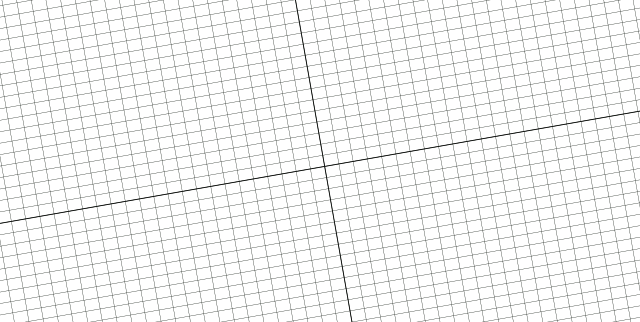
Reproduce this pattern procedurally as a Shadertoy shader.

```glsl
// Tilted ruled grid: hairline rectangular cells crossed by two heavier axes.
// The plane is rotated about the axis crossing, repeated with fract, and each
// line is drawn by its exact box coverage so hairlines stay smooth and even.

#define TILT_DEGREES 9.95
#define CROSSING vec2(0.5073, 0.2431)      // in canvas widths
#define CELL_SIZE vec2(0.02259, 0.01763)   // in canvas widths
#define HAIRLINE_WIDTH 0.00053
#define AXIS_WIDTH 0.0014
#define PAPER_COLOR vec3(1.0)
#define HAIRLINE_COLOR vec3(0.08, 0.11, 0.08)
#define AXIS_COLOR vec3(0.03, 0.04, 0.03)

// Share of a pixel-wide box covered by a line, on each coordinate.
vec2 lineCoverage(vec2 dist, float width, float pixel) {
    vec2 upper = min(dist + 0.5 * pixel, vec2(0.5 * width));
    vec2 lower = max(dist - 0.5 * pixel, vec2(-0.5 * width));
    return clamp((upper - lower) / pixel, 0.0, 1.0);
}

// Joins the coverage of two crossing lines.
float crossLines(vec2 coverage) {
    return 1.0 - (1.0 - coverage.x) * (1.0 - coverage.y);
}

void mainImage(out vec4 fragColor, in vec2 fragCoord) {
    float pixel = 1.0 / iResolution.x;

    // Rotate into the frame of the axes.
    float angle = radians(TILT_DEGREES);
    vec2 along = vec2(cos(angle), sin(angle));
    vec2 across = vec2(-along.y, along.x);
    vec2 offset = fragCoord * pixel - CROSSING;
    vec2 p = vec2(dot(offset, along), dot(offset, across));

    // Distance to the nearest grid line in each direction.
    vec2 gridDist = abs(fract(p / CELL_SIZE + 0.5) - 0.5) * CELL_SIZE;

    float grid = crossLines(lineCoverage(gridDist, HAIRLINE_WIDTH, pixel));
    float axes = crossLines(lineCoverage(abs(p), AXIS_WIDTH, pixel));

    vec3 color = mix(PAPER_COLOR, HAIRLINE_COLOR, grid);
    color = mix(color, AXIS_COLOR, axes);
    fragColor = vec4(color, 1.0);
}
```
